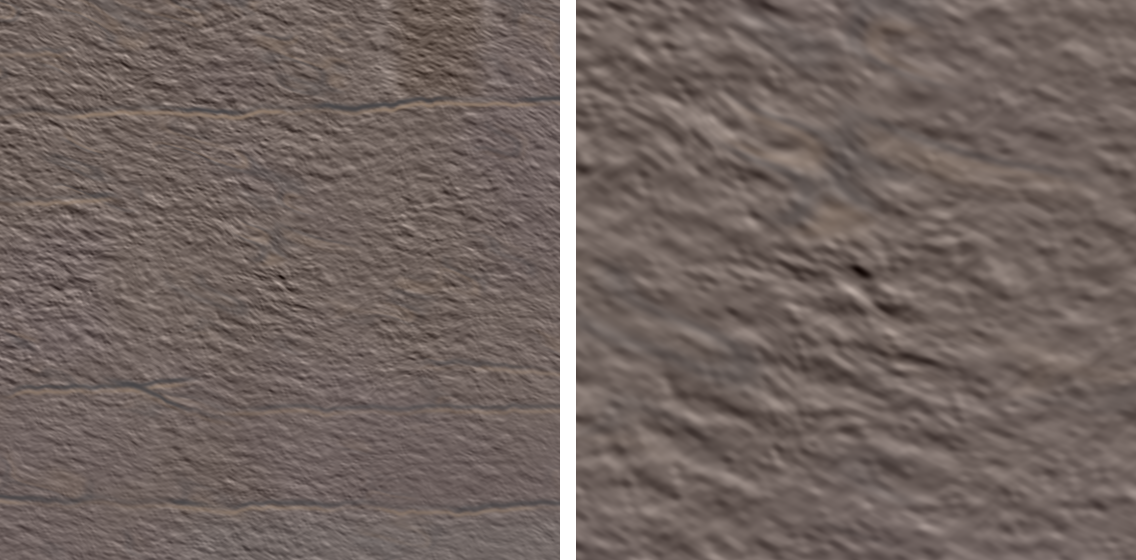
Left: the whole. Right: its middle third, enlarged.
This texture is drawn by a three.js fragment shader. Its source:

```glsl
varying vec2 vUv;

const vec3 BROWN = vec3(0.436, 0.386, 0.364);
const vec3 MAUVE = vec3(0.434, 0.384, 0.376);
const vec3 GREY = vec3(0.448, 0.412, 0.402);
const vec3 SHADOW = vec3(0.27, 0.265, 0.275);
const vec3 LIP = vec3(0.62, 0.53, 0.45);
const vec3 LIGHT_TINT = vec3(1.0, 0.97, 0.94);
const vec2 GRAIN_DIR = vec2(0.95, -0.312);
const vec2 GRAIN_FREQ = vec2(38.0, 72.0);
const float EMBOSS_STEP = 0.0042;
const float RELIEF = 0.25;
const float SEAM_WIDTH = 0.0046;

float hash(vec2 p) {
  return fract(sin(dot(p, vec2(127.1, 311.7))) * 43758.5453);
}

float noise(vec2 p) {
  vec2 i = floor(p);
  vec2 f = fract(p);
  f = f * f * f * (f * (f * 6.0 - 15.0) + 10.0);
  return mix(mix(hash(i), hash(i + vec2(1.0, 0.0)), f.x),
             mix(hash(i + vec2(0.0, 1.0)), hash(i + vec2(1.0, 1.0)), f.x), f.y);
}

float fbm(vec2 p) {
  float sum = 0.0;
  float amp = 0.5;
  for (int i = 0; i < 4; i++) {
    sum += amp * noise(p);
    p = mat2(1.6, 1.2, -1.2, 1.6) * p + 7.3;
    amp *= 0.5;
  }
  return sum;
}

// Turns the canvas into the slightly bent, slanting frame of the grain
vec2 grainSpace(vec2 p) {
  p.y += 0.035 * noise(p * 3.5) + 0.007 * noise(p * 19.0 + 5.0);
  p.x += 0.010 * noise(p * 23.0 + 9.0);
  return vec2(dot(p, GRAIN_DIR), dot(p, vec2(-GRAIN_DIR.y, GRAIN_DIR.x)));
}

float grainHeight(vec2 q) {
  float sum = 0.0;
  float amp = 1.0;
  vec2 f = q * GRAIN_FREQ;
  for (int i = 0; i < 3; i++) {
    sum += amp * noise(f);
    f = mat2(1.9, 0.3, -0.3, 1.9) * f + 13.7;
    amp *= 0.6;
  }
  return sum;
}

float bell(float d, float w) {
  return exp(-d * d / (w * w));
}

float span(float x, float a, float b) {
  return smoothstep(a - 0.03, a + 0.03, x) * (1.0 - smoothstep(b - 0.03, b + 0.03, x));
}

// Wavy, broken bedding crack: dark cleft with a lit lower lip
vec3 seam(vec3 col, vec2 p, float y, float slope, float x0, float x1, float depth) {
  float row = y * 91.0;
  float wave = 0.016 * (noise(vec2(p.x * 5.0, row)) - 0.5)
             + 0.010 * (noise(vec2(p.x * 17.0, row + 3.0)) - 0.5)
             + 0.005 * (noise(vec2(p.x * 60.0, row + 7.0)) - 0.5);
  float d = p.y - y - slope * (p.x - x0) - wave;
  float reach = depth * span(p.x, x0, x1);
  float cleft = 0.25 + 0.75 * smoothstep(0.25, 0.65, noise(vec2(p.x * 8.0, row + 11.0)));
  float lip = 0.3 + 0.7 * smoothstep(0.2, 0.7, noise(vec2(p.x * 11.0, row + 17.0)));
  float width = SEAM_WIDTH * (0.7 + 0.7 * noise(vec2(p.x * 13.0, row + 23.0)));
  col = mix(col, SHADOW, reach * cleft * bell(d - 0.004, width));
  return mix(col, LIP, 0.75 * reach * lip * bell(d + 0.005, SEAM_WIDTH * 0.9));
}

void main() {
  vec2 p = vUv;
  vec2 q = grainSpace(p);

  // Broad stains
  float stain = fbm(p * vec2(3.0, 4.0) + 2.0);
  vec3 col = mix(BROWN, MAUVE, smoothstep(0.25, 0.65, stain + 0.25 * (p.x - p.y)));
  col = mix(col, GREY, 0.8 * smoothstep(0.25, 0.4, p.x) * (1.0 - smoothstep(0.04, 0.13, p.y)));
  col += 0.05 * (fbm(p * vec2(9.0, 7.0) + 31.0) - 0.47);

  // Upper course: brown patch and pale vertical runs
  float upper = smoothstep(0.81, 0.85, p.y);
  float drift = 0.02 * (noise(p * vec2(4.0, 22.0)) - 0.5);
  float runs = bell(p.x + drift - 0.69, 0.016) + bell(p.x + drift - 0.875, 0.014);
  col -= upper * span(p.x, 0.71, 0.86) * vec3(0.018, 0.023, 0.032);
  col += 0.09 * upper * runs * noise(p * vec2(30.0, 14.0));
  col += 0.022 * bell(p.x + drift - 0.27, 0.013) * span(p.y, 0.12, 0.78);

  // Fine relief lit from above, calmer in the lower and right parts
  float rough = mix(0.7, 1.05, smoothstep(0.18, 0.4, p.y)) * mix(1.1, 0.8, smoothstep(0.5, 1.0, p.x));
  rough *= 0.75 + 0.5 * noise(p * 8.0 + 40.0);
  float relief = grainHeight(q) - grainHeight(q + vec2(0.0, EMBOSS_STEP));
  col += RELIEF * rough * relief * LIGHT_TINT;

  // Sparse short creases following the grain
  float crease = noise(q * vec2(13.0, 36.0) + 50.0) - 0.5;
  float patches = rough * smoothstep(0.55, 0.85, noise(q * vec2(11.0, 17.0) + 70.0));
  col = mix(col, SHADOW, 0.28 * patches * bell(crease, 0.10));
  col = mix(col, LIP, 0.24 * patches * bell(crease + 0.2, 0.09));

  // Bedding seams, from top to bottom
  col = seam(col, p, 0.910, 0.00, -0.1, 0.12, 0.45);
  col = seam(col, p, 0.803, 0.010, -0.1, 1.1, 0.90);
  col = seam(col, p, 0.637, 0.00, -0.1, 0.20, 0.70);
  col = seam(col, p, 0.350, -0.05, 0.76, 1.1, 0.45);
  col = seam(col, p, 0.298, 0.08, 0.02, 0.34, 0.70);
  col = seam(col, p, 0.308, -0.29, 0.20, 0.41, 0.80);
  col = seam(col, p, 0.268, 0.00, 0.38, 1.1, 0.50);
  col = seam(col, p, 0.112, -0.05, -0.1, 0.36, 0.80);
  col = seam(col, p, 0.089, 0.01, 0.34, 1.1, 0.62);

  gl_FragColor = vec4(col, 1.0);
}
```
